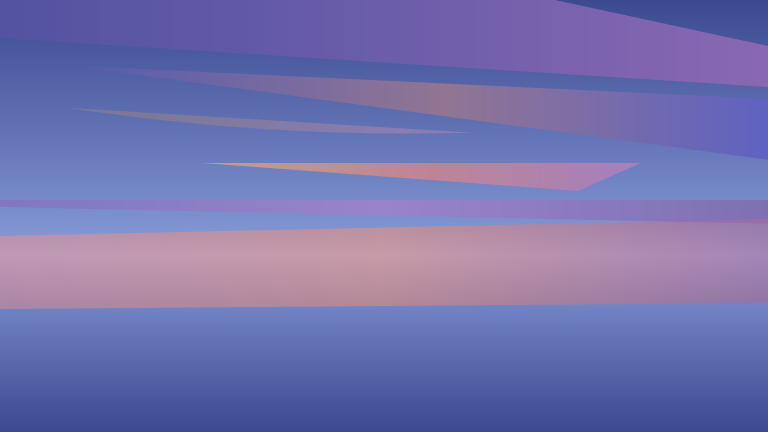
Write a Shadertoy shader that draws this background.

```glsl
// Abstract dusk: a blue sky fades to a bright horizon and darkens again below.
// Thin translucent-looking wedges of violet, rose and amber lie across it, each
// cut out by smooth half-planes and tinted by a three-stop horizontal gradient.

const float HORIZON = 0.41;

// Antialiased coverage of the half-plane to the left of the ray from a to b.
float leftOf(vec2 p, vec2 a, vec2 b) {
    vec2 along = b - a;
    vec2 normal = vec2(-along.y, along.x);
    float pixels = dot(p - a, normal) / length(normal / iResolution.xy);
    return clamp(pixels + 0.5, 0.0, 1.0);
}

// Triangle with corners in counter-clockwise order.
float triangle(vec2 p, vec2 a, vec2 b, vec2 c) {
    return leftOf(p, a, b) * leftOf(p, b, c) * leftOf(p, c, a);
}

// Full-width band; each edge is given by its left and right heights.
float band(vec2 p, vec2 lower, vec2 upper) {
    return leftOf(p, vec2(0.0, lower.x), vec2(1.0, lower.y))
         * leftOf(p, vec2(1.0, upper.y), vec2(0.0, upper.x));
}

// Straight upper edge from a to b, with a parabolic belly hanging below it.
float crescent(vec2 p, vec2 a, vec2 b, float depth) {
    float t = (p.x - a.x) / (b.x - a.x);
    float top = mix(a.y, b.y, t);
    float bottom = top - 4.0 * depth * t * (1.0 - t);
    float upperCover = clamp((top - p.y) * iResolution.y + 0.5, 0.0, 1.0);
    float lowerCover = clamp((p.y - bottom) * iResolution.y + 0.5, 0.0, 1.0);
    return upperCover * lowerCover * step(0.0, t) * step(t, 1.0);
}

// Three colours, with the middle one placed at the given position.
vec3 threeStops(float x, float middle, vec3 first, vec3 second, vec3 third) {
    vec3 start = mix(first, second, clamp(x / middle, 0.0, 1.0));
    return mix(start, third, clamp((x - middle) / (1.0 - middle), 0.0, 1.0));
}

vec3 skyColor(float y) {
    vec3 deepBlue = vec3(0.235, 0.29, 0.565);
    vec3 paleBlue = vec3(0.535, 0.615, 0.855);
    float above = (y - HORIZON) / (1.0 - HORIZON);
    float below = (HORIZON - y) / HORIZON;
    return mix(paleBlue, deepBlue, pow(max(above, below), 0.95));
}

void mainImage(out vec4 fragColor, in vec2 fragCoord) {
    vec2 p = fragCoord / iResolution.xy;
    vec3 color = skyColor(p.y);

    // Broad violet sheet at the top, clipped by a falling right edge
    vec3 violet = threeStops(p.x, 0.5, vec3(0.325, 0.325, 0.63),
                             vec3(0.42, 0.365, 0.665), vec3(0.54, 0.405, 0.70));
    float sheet = band(p, vec2(0.912, 0.7986), vec2(1.2776, 0.8935));
    color = mix(color, violet, sheet);

    // Long wedge opening to the right
    vec3 dusk = threeStops(p.x, 0.58, vec3(0.29, 0.34, 0.71),
                           vec3(0.57, 0.46, 0.575), vec3(0.37, 0.385, 0.755));
    float wedge = triangle(p, vec2(0.091, 0.848), vec2(1.0, 0.630), vec2(1.0, 0.771));
    color = mix(color, dusk, wedge);

    // Curved sliver
    vec3 mauve = mix(vec3(0.49, 0.47, 0.58), vec3(0.54, 0.49, 0.71),
                     smoothstep(0.09, 0.61, p.x));
    color = mix(color, mauve, crescent(p, vec2(0.091, 0.750), vec2(0.613, 0.693), 0.021));

    // Amber to rose shard
    float shardX = (p.x - 0.263) / 0.572;
    vec3 amber = threeStops(shardX, 0.5, vec3(0.77, 0.62, 0.53),
                            vec3(0.75, 0.52, 0.58), vec3(0.64, 0.50, 0.75));
    float shard = triangle(p, vec2(0.263, 0.6227), vec2(0.7526, 0.558), vec2(0.8346, 0.6227));
    color = mix(color, amber, shard);

    // Lilac strip above the horizon
    vec3 lilac = threeStops(p.x, 0.5, vec3(0.50, 0.47, 0.75),
                            vec3(0.60, 0.515, 0.80), vec3(0.495, 0.44, 0.70));
    float strip = band(p, vec2(0.521, 0.482), vec2(0.537));
    color = mix(color, lilac, strip);

    // Rose band, brightest along the horizon
    vec3 rose = threeStops(p.x, 0.5, vec3(0.75, 0.60, 0.715),
                           vec3(0.78, 0.605, 0.655), vec3(0.64, 0.525, 0.72));
    rose -= vec3(0.65, 0.60, 0.55) * abs(p.y - HORIZON);
    rose = mix(rose, vec3(0.60, 0.42, 0.65), 0.8 * strip);
    color = mix(color, rose, band(p, vec2(0.2847, 0.2986), vec2(0.4537, 0.493)));

    fragColor = vec4(color, 1.0);
}
```
